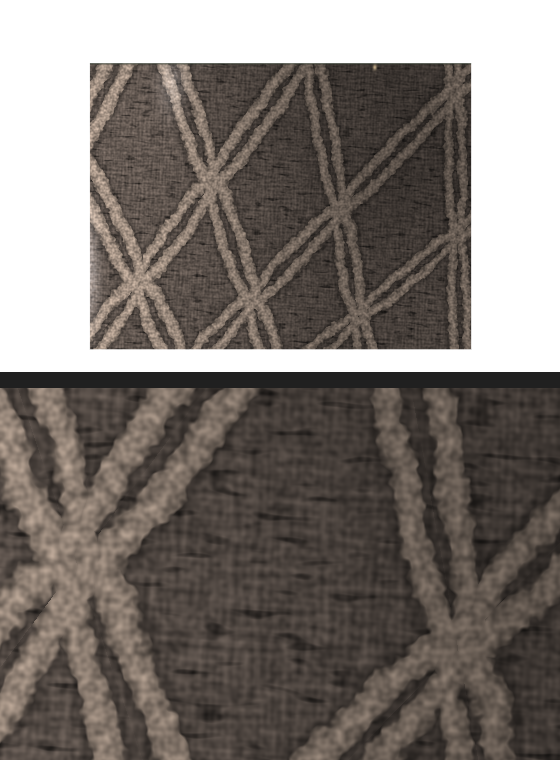
Top, the full canvas; bottom, a detail of the centre.
Give the GLSL for this texture, as a Shadertoy shader.

```glsl
// Dark woven cloth with a skewed trellis of paired chenille cords, framed by a white margin.

const vec3 MARGIN = vec3(1.0);
const vec3 CLOTH = vec3(0.285, 0.254, 0.234);
const vec3 CORD = vec3(0.465, 0.415, 0.375);
const vec3 SHEEN = vec3(0.40, 0.40, 0.41);
const vec3 SELVEDGE = vec3(0.15, 0.19, 0.14);
const vec3 LINT = vec3(0.75, 0.66, 0.52);
const vec2 PANEL_MIN = vec2(0.241, 0.061);
const vec2 PANEL_MAX = vec2(1.262, 0.830);
const float ASPECT = 1.5;

vec2 randomGradient(vec2 cell) {
    vec3 h = fract(cell.xyx * vec3(0.1031, 0.1030, 0.0973));
    h += dot(h, h.yzx + 33.33);
    float angle = 6.2832 * fract((h.x + h.y) * h.z);
    return vec2(cos(angle), sin(angle));
}

// Gradient noise, about -0.7 to 0.7.
float noise(vec2 p) {
    vec2 i = floor(p), f = p - i;
    vec2 u = f * f * f * (f * (f * 6.0 - 15.0) + 10.0);
    vec2 e = vec2(0.0, 1.0);
    float a = dot(randomGradient(i), f);
    float b = dot(randomGradient(i + e.yx), f - e.yx);
    float c = dot(randomGradient(i + e.xy), f - e.xy);
    float d = dot(randomGradient(i + e.yy), f - e.yy);
    return mix(mix(a, b, u.x), mix(c, d, u.x), u.y);
}

float blob(vec2 p, vec2 center, vec2 size) {
    vec2 d = (p - center) / size;
    return exp(-dot(d, d));
}

// Four fanned lines: signed distance to the nearest and its index.
vec2 nearestLine(vec2 p, float start, float spacing, float slope, float fan) {
    vec2 best = vec2(9.0, 0.0);
    for (int i = 0; i < 4; i++) {
        float k = float(i), s = slope + fan * k;
        float d = (p.x - start - spacing * k - s * (p.y - 0.511)) / sqrt(1.0 + s * s);
        if (abs(d) < abs(best.x)) best = vec2(d, k);
    }
    return best;
}

// Distance to a wavering pair of cords that draws together at crossings.
float cordPair(vec2 p, vec2 line, float crossing, float seed) {
    float side = line.x < 0.0 ? -1.0 : 1.0;
    float pinch = mix(0.55, 1.0, smoothstep(0.0, 0.09, abs(crossing)));
    float gap = (0.027 - 0.0028 * line.y) * pinch;
    float radius = 0.0165 - 0.0016 * line.y;
    float waver = 0.009 * noise(p * 17.0 + seed + 5.3 * side);
    float rough = 0.007 * noise(p * 65.0 + seed) + 0.004 * noise(p * 130.0);
    return abs(abs(line.x) - gap + waver) - radius + rough;
}

// Crossed threads with dark slubs along the weft.
float weave(vec2 p) {
    vec2 q = p + vec2(-0.04 * p.y, 0.06 * p.x);
    float weft = noise(q * vec2(24.0, 165.0));
    float warp = noise(q * vec2(170.0, 22.0) + 40.0);
    float grain = noise(q * 150.0 + 9.0);
    float slub = smoothstep(0.22, 0.5, noise(q * vec2(26.0, 105.0) + 71.0));
    return 1.0 + 0.32 * weft + 0.28 * warp + 0.28 * grain - 0.38 * slub;
}

// Tufted pile, shaded round across the cord.
float pile(vec2 p, float d) {
    float tufts = 0.32 * noise(p * 85.0 + 3.0) + 0.32 * noise(p * 160.0 + 17.0);
    return 0.82 + 0.22 * smoothstep(0.0, -0.012, d) + tufts;
}

float lighting(vec2 p) {
    float light = mix(1.38, 0.96, smoothstep(0.24, 0.95, p.x));
    light -= 0.20 * blob(p, vec2(1.10, 0.56), vec2(0.24, 0.22));
    light -= 0.12 * blob(p, vec2(0.85, 0.83), vec2(0.40, 0.10));
    return light + 0.10 * noise(p * 4.0);
}

vec3 fabric(vec2 p) {
    vec2 rising = nearestLine(p, 0.157, 0.413, 0.50, 0.235);
    vec2 falling = nearestLine(p, 0.241, 0.327, -0.49, 0.155);
    float d = min(cordPair(p, rising, falling.x, 2.0),
                  cordPair(p, falling, rising.x, 31.0));

    // Cloth, contact shadow and raised cords.
    float shadow = 1.0 - 0.28 * smoothstep(0.014, 0.0, d);
    float soft = max(0.0025, 0.7 / iResolution.y);
    vec3 color = CLOTH * weave(p) * shadow;
    color = mix(color, CORD * pile(p, d), smoothstep(soft, -soft, d));
    color *= lighting(p);

    // Glancing light, dark upper edge and a fleck of lint.
    float glint = 0.55 * blob(p, vec2(0.46, 0.775), vec2(0.035, 0.075))
                + 0.95 * blob(p, vec2(0.235, 0.27), vec2(0.028, 0.14));
    color += SHEEN * glint * (0.75 + 0.6 * noise(p * 120.0));
    color = mix(color, SELVEDGE, 0.7 * smoothstep(0.005, 0.001, PANEL_MAX.y - p.y));
    return mix(color, LINT, blob(p, vec2(1.004, 0.819), vec2(0.005, 0.007)));
}

void mainImage(out vec4 fragColor, in vec2 fragCoord) {
    vec2 p = fragCoord / iResolution.xy * vec2(ASPECT, 1.0);
    vec2 outside = max(PANEL_MIN - p, p - PANEL_MAX);
    float edge = max(outside.x, outside.y);
    float pixel = 0.7 / iResolution.y;
    vec3 color = mix(fabric(p), MARGIN, smoothstep(-pixel, pixel, edge));
    fragColor = vec4(clamp(color, 0.0, 1.0), 1.0);
}
```
